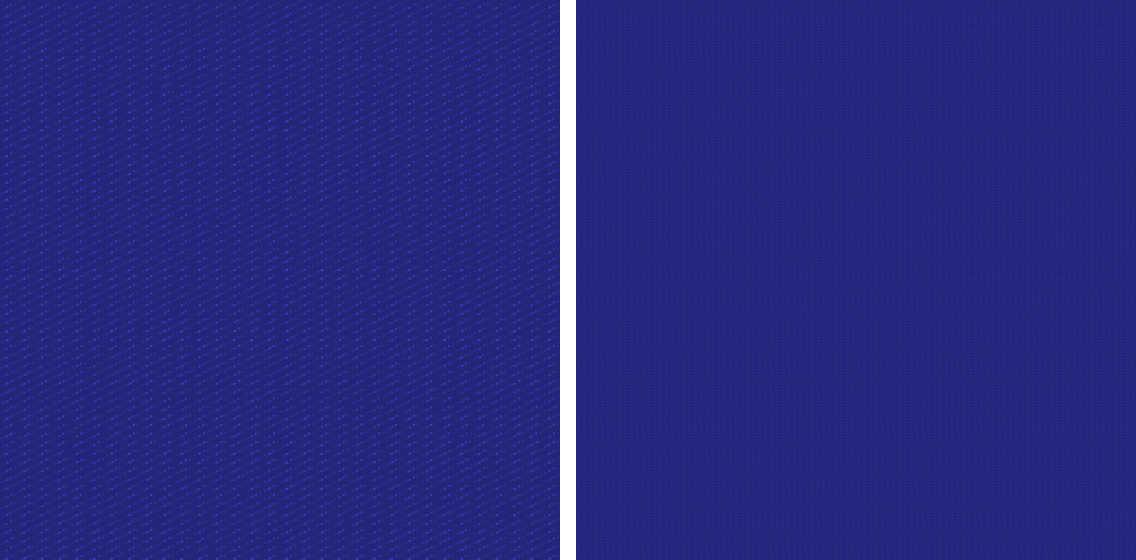
Left, the tile; right, the same tile 3 across and 3 down.
Give the GLSL for this texture, as a Shadertoy shader.

```glsl
const vec2 REPEATS = vec2(32.0, 64.0);    // weave cells across and down
const float RISE = 32.0;                  // rows a rib climbs across the canvas
const vec2 GRAIN_CELLS = vec2(256.0);     // fine fibre grain
const vec2 SHADE_CELLS = vec2(8.0, 4.0);  // broad uneven dyeing
const vec3 GROUND = vec3(0.137, 0.145, 0.466);
const vec3 RIB = vec3(0.158, 0.161, 0.54);
const vec3 GLINT = vec3(0.235, 0.245, 0.78);
const float ROW_OFFSET = 0.75;            // height of the rib within a row
const float RIB_REACH = 0.42;
const float SHADE_AMOUNT = 0.012;
const float JITTER = 0.05;
const float SPECK_TILT = 0.4;             // flattens each speck against the rib
const float SPECK_HALF_HEIGHT = 0.12;
const int SPECKS = 4;
// Specks along a rib: x, y, half length, brightness
const vec4 SPECK[SPECKS] = vec4[](
    vec4(0.16, 0.58, 0.060, 0.32),
    vec4(0.40, 0.50, 0.085, 0.85),
    vec4(0.64, 0.56, 0.055, 0.85),
    vec4(0.85, 0.40, 0.055, 0.32));

float hash(vec2 p) {
    vec3 q = fract(p.xyx * 0.1031);
    q += dot(q, q.yzx + 33.33);
    return fract((q.x + q.y) * q.z);
}

// Value noise that wraps after the given number of cells
float tiledNoise(vec2 uv, vec2 cells) {
    vec2 p = uv * cells;
    vec2 i = floor(p);
    vec2 f = fract(p);
    f = f * f * (3.0 - 2.0 * f);
    vec2 a = mod(i, cells);
    vec2 b = mod(i + 1.0, cells);
    return mix(mix(hash(a), hash(vec2(b.x, a.y)), f.x),
               mix(hash(vec2(a.x, b.y)), hash(b), f.x), f.y);
}

// Brightest speck of one sheared weave cell
float specks(vec2 local, vec2 id, float softness) {
    float row = mod(id.y + id.x * RISE / REPEATS.x, REPEATS.y);
    float light = 0.0;
    for (int k = 0; k < SPECKS; k++) {
        vec2 seed = id + float(k) * vec2(71.0, 37.0);
        vec2 jitter = vec2(hash(seed), hash(seed + 19.0)) - 0.5;
        vec2 offset = local - SPECK[k].xy - jitter * JITTER;
        offset.y += SPECK_TILT * offset.x;
        float d = length(offset / vec2(SPECK[k].z, SPECK_HALF_HEIGHT));

        // Each row of specks shares part of its brightness
        float rowLight = hash(vec2(row, float(k) * 13.0));
        float strength = SPECK[k].w * mix(0.55, 1.2, mix(rowLight, hash(seed + 53.0), 0.35));
        light = max(light, strength * (1.0 - smoothstep(1.0 - softness, 1.0 + softness, d)));
    }
    return light;
}

void mainImage(out vec4 fragColor, in vec2 fragCoord) {
    vec2 uv = fragCoord / iResolution.xy;

    // Shear the rows so that ribs climb to the right
    vec2 p = uv * REPEATS;
    p.y += 0.5 - ROW_OFFSET - uv.x * RISE;
    vec2 id = mod(floor(p), REPEATS);
    vec2 local = fract(p);

    // Soft rib broken up by grain
    float grain = tiledNoise(uv, GRAIN_CELLS);
    float rib = 1.0 - smoothstep(0.0, RIB_REACH, abs(local.y - 0.5));
    vec3 color = mix(GROUND, RIB, rib * smoothstep(0.25, 0.9, grain));

    // Glints of thread
    float pixel = REPEATS.y / iResolution.y;
    float softness = clamp(0.5 * pixel / SPECK_HALF_HEIGHT, 0.25, 0.5);
    color = mix(color, GLINT, min(specks(local, id, softness), 1.0));

    // Broad tonal variation
    color *= 1.0 + SHADE_AMOUNT * (tiledNoise(uv, SHADE_CELLS) - 0.5);
    fragColor = vec4(color, 1.0);
}
```
